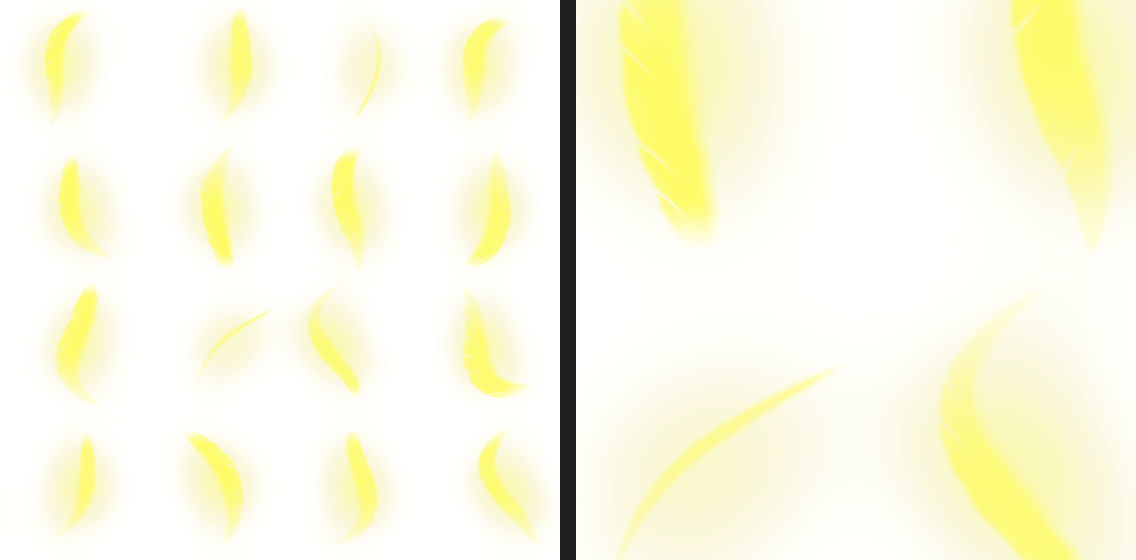
Left, the full canvas; right, a detail of the centre.
A WebGL 2 fragment shader for this pattern:

```glsl
#version 300 es
precision highp float;
// Soft yellow feathers with pale halos, one per cell of a tiling 4 by 4 grid.

uniform vec2 u_resolution;
out vec4 outColor;

const float REPEATS = 4.0;
const vec3 PAPER = vec3(1.0, 1.0, 0.992);
const vec3 CREAM = vec3(0.982, 0.972, 0.88);
const vec3 LEMON = vec3(0.982, 0.970, 0.64);
const vec3 YELLOW = vec3(0.995, 0.985, 0.40);

float hash(vec2 p) {
    return fract(sin(dot(p, vec2(127.1, 311.7))) * 43758.5453);
}

// Random value in a range, fixed for each cell and salt
float vary(vec2 cell, float salt, float low, float high) {
    return mix(low, high, hash(cell + salt * vec2(7.3, 3.9)));
}

float noise(float x, float seed) {
    float i = floor(x);
    float f = fract(x);
    return mix(hash(vec2(i, seed)), hash(vec2(i + 1.0, seed)), f * f * (3.0 - 2.0 * f));
}

vec2 rotate(vec2 p, float angle) {
    float c = cos(angle);
    float s = sin(angle);
    return vec2(c * p.x - s * p.y, s * p.x + c * p.y);
}

// Sideways offset of the feather's spine, v running from -1 to 1
float spineAt(float v, float bend, float sway) {
    float arch = 1.0 - v * v;
    return bend * (arch - 0.4) + sway * v * arch;
}

// Broad halo that loosely follows the spine
float haloGlow(vec2 p, float halfLength, float bend, float sway) {
    float v = clamp(p.y / halfLength, -1.0, 1.0);
    float x = p.x - 0.45 * spineAt(v, bend, sway);
    return exp(-x * x / 0.052 - p.y * p.y / 0.088);
}

// Pale curved splits between the barbs of the outer side
float barbSplit(float v, float across, float seed, float amount) {
    float q = v * 4.0 + across * 1.3 - 0.4 * across * across;
    float chosen = step(1.0 - amount, hash(vec2(floor(q), seed)));
    float line = 1.0 - smoothstep(0.03, 0.03 + 0.12 * max(across, 0.1), abs(fract(q) - 0.5));
    return line * chosen * smoothstep(-0.1, 0.5, across);
}

// Feather opacity: a bent spine with a tapered, slightly ragged vane
float featherCover(vec2 p, float halfLength, float width, float bend, float sway,
                   float flip, float seed, float splits, float edge) {
    float v = p.y / halfLength;
    if (abs(v) >= 1.0) return 0.0;
    float slope = (-2.0 * bend * v + sway * (1.0 - 3.0 * v * v)) / halfLength;
    float d = (p.x - spineAt(v, bend, sway)) * inversesqrt(1.0 + slope * slope);
    float outer = d * sign(bend);

    // Blunt at one end, drawn out at the other, with a wavering outline
    float t = 0.5 + 0.5 * v * flip;
    float vane = width * 1.9 * pow(t, 0.58) * pow(1.0 - t, 0.4);
    vane *= 0.88 + 0.2 * noise(v * 3.0 + 20.0, seed + step(0.0, outer));
    vane *= 0.95 + 0.1 * noise(v * 13.0 + 60.0, seed);
    float across = outer / max(vane, 0.001);

    // Crisp outer edge, softer inner edge
    float soft = edge + 0.4 * vane * smoothstep(-0.2, 0.6, -across);
    float cover = smoothstep(0.0, soft, vane - abs(d));

    // Faint streaks along the barbs, fading tips and splits
    float streak = noise(across * 3.0 + v * flip * 6.0 + 40.0, seed + 9.0);
    cover *= 1.0 - 0.3 * streak * smoothstep(0.1, 0.9, abs(across));
    cover *= mix(0.2, 1.0, smoothstep(0.0, 0.55, t)) * smoothstep(0.0, 0.16, 1.0 - t);
    return cover * (1.0 - 0.65 * barbSplit(v * flip, across, seed, splits));
}

void main() {
    vec2 grid = gl_FragCoord.xy / u_resolution * REPEATS;
    vec2 home = floor(grid);
    float edge = max(0.022, 1.5 * REPEATS / min(u_resolution.x, u_resolution.y));
    float glow = 0.0;
    float cover = 0.0;

    // Neighbouring cells add their halos and overhanging tips
    for (int y = -1; y <= 1; y++) {
        for (int x = -1; x <= 1; x++) {
            vec2 cell = home + vec2(x, y);
            vec2 id = mod(cell, REPEATS) + 1.0;
            vec2 center = vec2(vary(id, 1.0, 0.40, 0.68), vary(id, 2.0, 0.50, 0.56));
            vec2 p = rotate(grid - cell - center, vary(id, 3.0, -0.75, 0.8));

            float side = vary(id, 4.0, -1.0, 1.0) < 0.0 ? -1.0 : 1.0;
            float flip = vary(id, 5.0, -1.0, 1.0) < -0.5 ? -1.0 : 1.0;
            float bend = side * vary(id, 6.0, 0.06, 0.19);
            float sway = vary(id, 7.0, -0.24, 0.24);
            float halfLength = vary(id, 8.0, 0.40, 0.46);

            // A few feathers are seen edge-on, thin and faint
            float full = step(0.14, vary(id, 9.0, 0.0, 1.0));
            float width = mix(0.032, vary(id, 10.0, 0.078, 0.112), full);
            float opacity = mix(0.6, vary(id, 11.0, 0.8, 1.0), full);
            float splits = vary(id, 12.0, 0.1, 0.8) * full;

            float seed = floor(hash(id) * 50.0);
            float shape = featherCover(p, halfLength, width, bend, sway, flip, seed, splits, edge);
            cover = max(cover, shape * opacity);
            glow += mix(0.65, 1.0, full) * haloGlow(p, halfLength, bend, sway);
        }
    }

    vec3 color = mix(PAPER, CREAM, smoothstep(0.0, 0.48, glow));
    color = mix(color, LEMON, 0.75 * smoothstep(0.3, 1.1, glow));
    color = mix(color, YELLOW, cover);
    outColor = vec4(color, 1.0);
}
```
